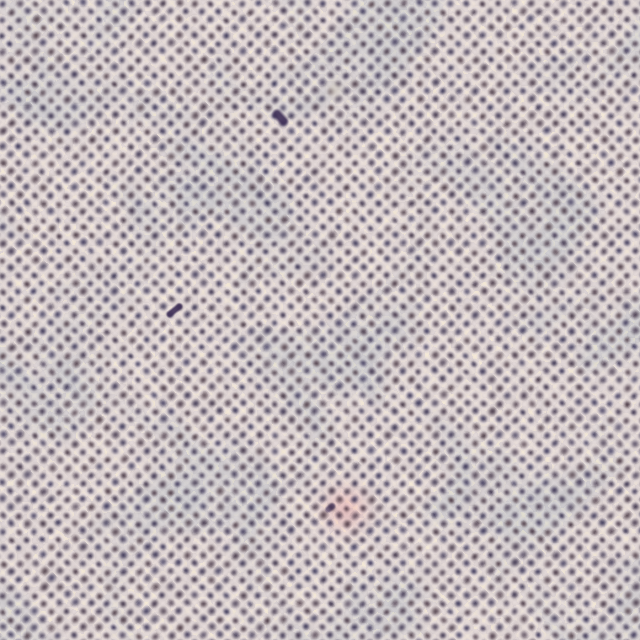
Write a three.js fragment shader that draws this texture.

```glsl
// Worn halftone print: staggered purple-grey dots on mottled pinkish paper.
varying vec2 vUv;

#define REPEATS 40.0
#define PHASE vec2(0.69, 0.28)
#define DOT_REACH 0.48
#define DOT_JITTER 0.07
#define GRAIN_SCALE 120.0
#define GRAIN_AMOUNT 0.055
#define WARM_PAPER vec3(0.865, 0.825, 0.825)
#define COOL_PAPER vec3(0.775, 0.775, 0.795)
#define BROWN_INK vec3(0.410, 0.345, 0.380)
#define BLUE_INK vec3(0.345, 0.325, 0.440)
#define FLECK_INK vec3(0.240, 0.180, 0.340)
#define STAIN_PINK vec3(0.900, 0.680, 0.680)

vec2 hash2(vec2 p) {
  vec3 a = fract(p.xyx * vec3(0.1031, 0.1030, 0.0973));
  a += dot(a, a.yzx + 33.33);
  return fract((a.xx + a.yz) * a.zy);
}

// Cellular noise: x is the nearest distance, y a random value of that cell.
vec2 cellular(vec2 p) {
  vec2 cell = floor(p), local = fract(p);
  vec2 nearest = vec2(8.0, 0.0);
  for (int j = -1; j <= 1; j++) {
    for (int i = -1; i <= 1; i++) {
      vec2 offset = vec2(float(i), float(j));
      vec2 seed = hash2(cell + offset);
      float d = length(offset + seed - local);
      if (d < nearest.x) nearest = vec2(d, fract(seed.x * 7.3 + seed.y * 3.1));
    }
  }
  return nearest;
}

// Layered, warped sines, roughly -1 to 1.
float blotches(vec2 p) {
  float sum = 0.0, weight = 0.5;
  for (int i = 0; i < 4; i++) {
    p += 0.55 * sin(p.yx * 1.3 + float(i) * 2.1);
    sum += weight * sin(p.x + 0.7) * sin(p.y + 1.9);
    p = mat2(1.2, 1.0, -1.0, 1.2) * p;
    weight *= 0.65;
  }
  return sum;
}

// Soft-edged stroke from a to b.
float fleck(vec2 p, vec2 a, vec2 b, float radius) {
  vec2 ab = b - a;
  float t = clamp(dot(p - a, ab) / dot(ab, ab), 0.0, 1.0);
  return 1.0 - smoothstep(radius * 0.3, radius, length(p - a - ab * t));
}

void main() {
  // Paper with broad cool blotches
  float cool = smoothstep(-0.15, 0.75, blotches(vUv * 13.0));
  vec3 color = mix(WARM_PAPER, COOL_PAPER, 0.8 * cool);

  // Diagonal cells give two interleaved square grids of dots
  vec2 p = vUv * REPEATS - PHASE;
  p += 0.04 * sin(p.yx * 0.9 + 2.0 * sin(p * 0.37));
  vec2 q = vec2(p.x + p.y, p.y - p.x) + 0.5;
  vec2 id = floor(q);
  vec2 seed = hash2(id + 200.0);
  vec2 tone = hash2(id + 471.0);
  vec2 center = fract(q) - 0.5 - DOT_JITTER * (seed - 0.5) * 2.0;
  center.x *= 1.0 + 0.3 * (tone.y - 0.5);
  float d = length(center);

  // Light crossings between the dots, some yellowish
  vec2 grain = cellular(vUv * GRAIN_SCALE);
  float crossing = smoothstep(0.38, 0.70, d);
  color += crossing * mix(vec3(0.035), vec3(0.06, 0.055, -0.02), grain.y * grain.y);

  // Dots with uneven size, strength and hue
  float reach = DOT_REACH * (0.90 + 0.22 * seed.x);
  float ink = (1.0 - smoothstep(0.0, reach, d)) * (0.84 + 0.22 * tone.x);
  color = mix(color, mix(BROWN_INK, BLUE_INK, seed.y), ink);

  // Fine grain
  color += GRAIN_AMOUNT * (grain.y - 0.5);
  color += 0.03 * (0.45 - grain.x);

  // Pink stain and pale rubbed spots
  float stain = exp(-dot(vUv - vec2(0.54, 0.205), vUv - vec2(0.54, 0.205)) * 900.0);
  color = mix(color, color * STAIN_PINK / WARM_PAPER, 0.55 * stain);
  vec2 rub = (vUv - vec2(0.523, 0.86)) * vec2(1.4, 1.0);
  color = mix(color, vec3(0.84, 0.81, 0.76), 0.55 * exp(-dot(rub, rub) * 5000.0));

  // Dark flecks
  float flecks = fleck(vUv, vec2(0.433, 0.822), vec2(0.443, 0.811), 0.010);
  flecks = max(flecks, fleck(vUv, vec2(0.265, 0.509), vec2(0.280, 0.521), 0.007));
  flecks = max(flecks, 0.7 * fleck(vUv, vec2(0.513, 0.204), vec2(0.519, 0.209), 0.007));
  color = mix(color, FLECK_INK, 0.9 * flecks);

  gl_FragColor = vec4(clamp(color, 0.0, 1.0), 1.0);
}
```
